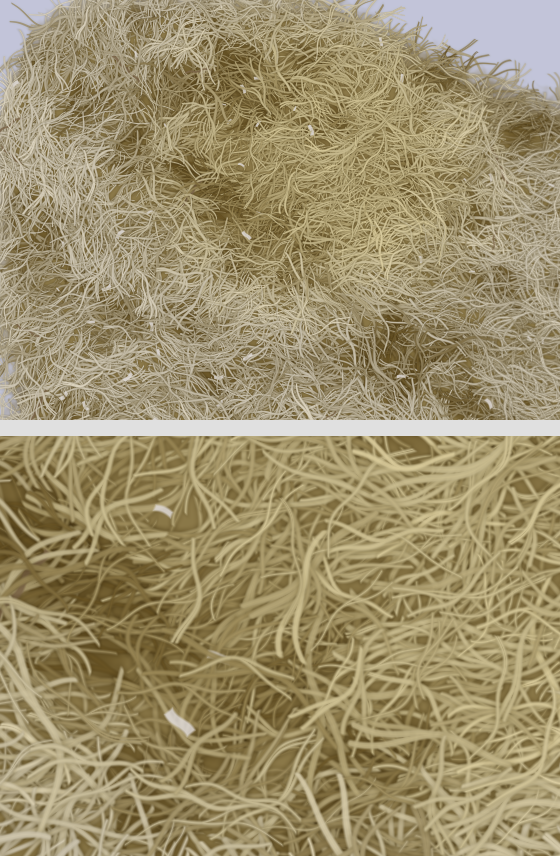
Top, the full canvas; bottom, a detail of the centre.
A Shadertoy shader for this texture:

```glsl
// A heap of pale, tangled, forking plant fibres on a lavender table.

const vec3 TABLE  = vec3(0.76, 0.77, 0.85);
const vec3 HOLLOW = vec3(0.39, 0.31, 0.13);
const vec3 STRAW  = vec3(0.58, 0.51, 0.32);
const vec3 GOLD   = vec3(0.76, 0.71, 0.54);
const vec3 CREAM  = vec3(0.77, 0.74, 0.67);
const vec3 SHADE  = vec3(0.92, 0.91, 0.87);
const vec3 FLAKE  = vec3(0.87, 0.85, 0.84);
const vec3 TWIG   = vec3(0.48, 0.39, 0.28);
const int LAYERS = 24;

vec4 hash4(vec3 p) {
    vec4 q = fract(p.xyzx * vec4(0.1031, 0.1030, 0.0973, 0.1099));
    q += dot(q, q.wzxy + 33.33);
    return fract((q.xxyz + q.yzzw) * q.zywx);
}

// Warped sines, roughly -1 to 1
float layeredSines(vec2 p, float scale) {
    p *= scale;
    p += 0.6 * sin(p.yx * 1.7 + vec2(0.4, 2.1));
    return 0.5 * sin(p.x + 1.3 * p.y) + 0.3 * sin(2.3 * p.x - 1.9 * p.y + 1.0)
         + 0.2 * sin(4.1 * p.y + 3.3 * p.x + 2.0);
}

// Distance inside the heap outline, negative on the table
float heapDepth(vec2 p) {
    float top = 1.07 - 0.3 * exp(-max(p.x, 0.0) / 0.08)
              - 0.27 * smoothstep(0.6, 1.4, p.x);
    float left = 0.05 * (1.0 - smoothstep(0.1, 0.25, p.y)) - 0.05;
    return min(top - p.y, p.x - left + 0.02);
}

float spot(vec2 p, vec2 centre, vec2 size) {
    vec2 q = (p - centre) / size;
    return exp(-dot(q, q));
}

// Shadowed openings between the tufts
float hollow(vec2 p) {
    float dips = spot(p, vec2(0.47, 0.79), vec2(0.13, 0.07))
               + 0.7 * spot(p, vec2(0.76, 0.14), vec2(0.22, 0.06))
               + 0.6 * spot(p, vec2(1.04, 0.82), vec2(0.06, 0.08));
    return clamp(0.8 * smoothstep(0.1, 0.75, layeredSines(p, 12.0)) + dips, 0.0, 1.0);
}

float warmth(vec2 p) {
    return 1.0 - smoothstep(0.2, 0.58, length((p - vec2(0.76, 0.62)) * vec2(1.0, 1.2)));
}

float flowAngle(vec2 p) {
    float lean = mix(1.3, 0.1, smoothstep(0.1, 0.7, p.x));
    lean -= 0.7 * (1.0 - smoothstep(0.1, 0.45, p.y));
    return lean + 1.2 * layeredSines(p + 3.0, 10.0);
}

// Light and dark tufts on two scales
float tuftTone(vec2 p) {
    return 0.24 * layeredSines(p + 1.7, 7.0) + 0.14 * layeredSines(p + 5.2, 19.0);
}

vec2 turn(vec2 p, float a) {
    float c = cos(a), s = sin(a);
    return vec2(c * p.x + s * p.y, c * p.y - s * p.x);
}

// Distance to a bent strand that splits in two past its middle
float strandDistance(vec2 q, float reach, float bend, float fork, float phase) {
    float wave = 0.045 * sin(7.0 * q.x + phase);
    float slope = 2.0 * bend * q.x + 0.315 * cos(7.0 * q.x + phase);
    float across = q.y - bend * (q.x * q.x - 0.25) - wave;
    across = abs(abs(across) - fork * max(q.x, 0.0));
    return length(vec2(across / sqrt(1.0 + slope * slope), max(abs(q.x) - reach, 0.0)));
}

vec3 fibreColour(vec2 p, float tone) {
    float warm = warmth(p);
    vec3 mid = mix(CREAM * vec3(0.78, 0.75, 0.67), STRAW, 0.25 + 0.75 * warm);
    vec3 c = mix(HOLLOW, mid, smoothstep(-0.1, 0.35, tone));
    c = mix(c, mix(CREAM, GOLD, warm), smoothstep(0.25, 0.75, tone));
    return c * (1.0 + 0.1 * smoothstep(0.75, 1.15, tone));
}

// One scattered layer of fibres painted over the colour below
vec3 paintFibres(vec3 below, vec2 p, float cell, float width, float level, float seed, float soft) {
    vec2 shift = hash4(vec3(seed, 7.0, 3.0)).xy * 9.0;
    vec2 home = floor(p / cell + shift);
    for (int k = 0; k < 9; k++) {
        vec2 id = home + vec2(k % 3, k / 3) - 1.0;
        vec4 a = hash4(vec3(id, seed));
        vec4 b = hash4(vec3(id, seed + 57.0));
        vec2 centre = (id + a.xy - shift) * cell;
        float gap = hollow(centre);
        float depth = heapDepth(centre);
        if (depth < 0.015 + 0.04 * b.w || a.z < 0.75 * level * gap) continue;
        float angle = flowAngle(centre) + 2.0 * (a.w - 0.5) + 3.14159 * step(0.5, b.x);
        vec2 q = turn(p - centre, angle) / cell;
        float d = cell * strandDistance(q, 0.5 + 0.33 * b.y, 1.2 * (b.z - 0.5), 0.3 * a.z, 40.0 * b.w);
        float w = width * (0.6 + 0.7 * b.x) * (1.0 - 0.6 * min(q.x * q.x, 1.0));
        float cover = 1.0 - smoothstep(w - soft, w + soft, d);
        float shadow = smoothstep(0.0, 0.1, depth) * (1.0 - smoothstep(0.0, 3.5 * w + soft, d));
        float tone = 0.50 + 0.27 * level + 0.5 * (fract(b.y * 7.0) - 0.5)
                   + tuftTone(centre) - 0.45 * gap * smoothstep(0.0, 0.12, depth);
        vec3 tint = fibreColour(centre, tone) * (1.04 - 0.07 * min(d / w, 1.0));
        below = mix(below * mix(vec3(1.0), SHADE, shadow), tint, 0.92 * cover);
    }
    return below;
}

// Sparse short chips: white flakes or brown twig ends
vec3 paintChips(vec3 below, vec2 p, float cell, float share, vec2 halfSize, vec3 tint, float seed, float soft) {
    vec2 home = floor(p / cell);
    for (int k = 0; k < 9; k++) {
        vec2 id = home + vec2(k % 3, k / 3) - 1.0;
        vec4 a = hash4(vec3(id, seed));
        vec2 centre = (id + a.xy) * cell;
        if (a.z > share || heapDepth(centre) < 0.06) continue;
        vec2 q = turn(p - centre, 6.28 * a.w);
        q.y += 0.002 * sin(q.x * 180.0 + 9.0 * a.x);
        vec2 size = halfSize * (0.5 + a.z / share);
        float d = length(max(abs(q) - size, 0.0)) + min(max(abs(q.x) - size.x, abs(q.y) - size.y), 0.0);
        below = mix(below, tint, 0.85 * (1.0 - smoothstep(-soft, soft, d)));
    }
    return below;
}

void mainImage(out vec4 fragColor, in vec2 fragCoord) {
    vec2 p = fragCoord / iResolution.y;
    // Focus falls off toward the right edge
    float soft = max(0.0014, 0.7 / iResolution.y) + 0.0013 * smoothstep(0.95, 1.33, p.x);

    // Table and shaded bed of the heap
    vec3 bed = mix(STRAW, HOLLOW, 0.2 + 0.7 * hollow(p));
    float ragged = heapDepth(p) + 0.015 * layeredSines(p, 60.0);
    vec3 col = mix(TABLE, bed, smoothstep(0.01, 0.12, ragged));

    // Fibres from the deepest to the topmost, with chips caught near the top
    for (int i = 0; i < LAYERS; i++) {
        float level = float(i) / float(LAYERS - 1);
        float size = fract(float(i) * 0.618);
        float cell = mix(0.05, 0.125, size);
        col = paintFibres(col, p, cell, mix(0.0016, 0.0026, size), level, float(i) * 3.7 + 1.0, soft);
        if (i == LAYERS - 5) {
            col = paintChips(col, p, 0.16, 0.2, vec2(0.035, 0.0022), TWIG, 211.0, soft);
            col = paintChips(col, p, 0.08, 0.25, vec2(0.009, 0.003), FLAKE, 305.0, soft);
        }
    }
    fragColor = vec4(col, 1.0);
}
```
